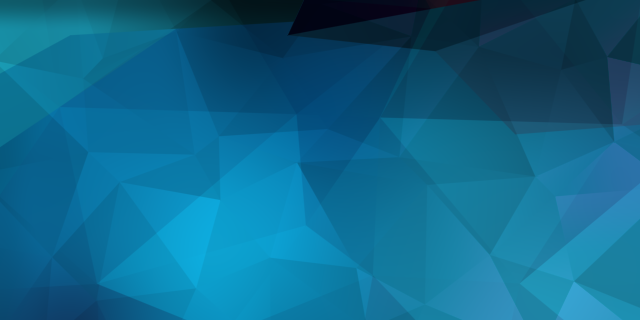
Write a Shadertoy shader that draws this background.

```glsl
vec2 hash2(vec2 p) {
    vec3 q = fract(vec3(p.xyx) * vec3(0.1031, 0.1030, 0.0973));
    q += dot(q, q.yzx + 33.33);
    return fract((q.xx + q.yz) * q.zy);
}

float glow(vec2 p, vec2 centre, float radius) {
    vec2 d = (p - centre) / radius;
    return exp(-dot(d, d));
}

// Signed distance to the line a-b, positive on its left
float side(vec2 p, vec2 a, vec2 b) {
    vec2 d = normalize(b - a);
    return d.x * (p.y - a.y) - d.y * (p.x - a.x);
}

float cover(float d) {
    float aa = 0.8 / iResolution.y;
    return smoothstep(-aa, aa, d);
}

vec2 meshVertex(vec2 cell, float seed) {
    return cell + 0.84 * (hash2(cell + seed) - 0.5);
}

// Adds one triangle: centroid, tone and coverage
void addTriangle(vec2 q, vec2 a, vec2 b, vec2 c, float tone, float scale, inout vec4 sum) {
    float d = min(side(q, a, b), min(side(q, b, c), side(q, c, a)));
    vec2 centre = (a + b + c) / 3.0;
    vec2 tilt = hash2(vec2(tone * 913.0, 7.0)) - 0.5;
    float shade = tone - 0.5 + 0.8 * dot(q - centre, tilt);
    sum += cover(d / scale) * vec4(centre, shade, 1.0);
}

// Irregular triangle mesh: centroid in xy, tone in z
vec3 facet(vec2 p, mat2 grid, float seed) {
    vec2 q = grid * p;
    float scale = sqrt(abs(determinant(grid)));
    vec4 sum = vec4(0.0);
    for (int y = -1; y <= 1; y++)
    for (int x = -1; x <= 1; x++) {
        vec2 cell = floor(q) + vec2(x, y);
        vec2 a = meshVertex(cell, seed);
        vec2 b = meshVertex(cell + vec2(1, 0), seed);
        vec2 c = meshVertex(cell + vec2(1, 1), seed);
        vec2 d = meshVertex(cell + vec2(0, 1), seed);
        vec2 tone = hash2(cell + seed + 71.0);
        // Split each quad along its shorter diagonal
        if (distance(a, c) < distance(b, d)) {
            addTriangle(q, a, b, c, tone.x, scale, sum);
            addTriangle(q, a, c, d, tone.y, scale, sum);
        } else {
            addTriangle(q, a, b, d, tone.x, scale, sum);
            addTriangle(q, b, c, d, tone.y, scale, sum);
        }
    }
    sum /= max(sum.w, 0.001);
    return vec3(inverse(grid) * sum.xy, sum.z);
}

// Soft light and shadow beneath the facets
vec3 backdrop(vec2 p) {
    vec3 col = mix(vec3(0.03, 0.43, 0.62), vec3(0.05, 0.43, 0.56), smoothstep(0.7, 1.4, p.x));
    col = mix(col, vec3(0.12, 0.52, 0.65), glow(p, vec2(1.75, 0.1), 0.5));
    col = mix(col, vec3(0.09, 0.43, 0.61), 0.8 * glow(p, vec2(1.9, 0.48), 0.22));
    col = mix(col, vec3(0.03, 0.21, 0.29), smoothstep(0.5, 0.98, p.y) * smoothstep(0.5, 0.8, p.x));
    col = mix(col, vec3(0.0, 0.28, 0.48), 0.85 * glow(p, vec2(0.98, 0.66), 0.27));
    col = mix(col, vec3(0.0, 0.16, 0.27), 0.7 * glow(p, vec2(0.78, 0.9), 0.19));
    col = mix(col, vec3(0.05, 0.62, 0.80), glow(p, vec2(0.66, 0.2), 0.34));
    col = mix(col, vec3(0.06, 0.18, 0.33), 0.9 * glow(p, vec2(0.2, -0.07), 0.24));
    return col * (0.85 + 0.15 * smoothstep(0.0, 0.12, p.x));
}

void mainImage(out vec4 fragColor, in vec2 fragCoord) {
    vec2 p = fragCoord / iResolution.y;
    p.x *= 2.0 * iResolution.y / iResolution.x;

    vec3 large = facet(p, mat2(1.9, -0.9, 0.8, 2.2), 11.0);
    vec3 small = facet(p, mat2(3.6, 1.3, -1.5, 3.9), 43.0);
    vec2 s = mix(p, 0.5 * (large.xy + small.xy), 0.35);
    vec3 col = backdrop(s);

    // Teal planes in the upper left
    vec2 peak = vec2(0.9, 0.89), notch = vec2(1.36, 0.84), valley = vec2(1.61, 0.58);
    float teal = cover(side(p, vec2(0.0, 0.54), vec2(0.55, 0.91)));
    col = mix(col, vec3(0.05, 0.47, 0.60), teal * smoothstep(0.75, 0.5, p.x));
    float crest = max(side(p, vec2(0.0, 0.77), vec2(0.22, 0.89)), side(p, vec2(0.22, 0.89), vec2(0.55, 0.91)));
    crest = min(crest, side(p, peak, vec2(0.95, 1.0)));
    vec3 crestColor = mix(vec3(0.09, 0.56, 0.65), vec3(0.01, 0.15, 0.17), smoothstep(0.2, 0.85, s.x));
    col = mix(col, crestColor * (1.0 - 0.35 * smoothstep(0.9, 1.0, p.y)), cover(crest));

    // Shadowed planes in the upper right
    float slope = min(side(p, notch, valley), side(p, valley, vec2(2.0, 0.61)));
    vec3 slopeColor = mix(vec3(0.12, 0.35, 0.47), vec3(0.05, 0.23, 0.31), smoothstep(0.6, 0.85, s.y));
    col = mix(col, slopeColor, 0.9 * cover(slope));
    float wedge = min(side(p, peak, notch), side(p, notch, vec2(1.83, 1.0)));
    wedge = min(wedge, -side(p, peak, vec2(0.95, 1.0)));
    col = mix(col, vec3(0.02, 0.16, 0.22), cover(wedge));
    float night = min(side(p, peak, vec2(1.5, 1.0)), -side(p, peak, vec2(0.95, 1.0)));
    vec3 nightColor = mix(vec3(0.0, 0.03, 0.09), vec3(0.13, 0.06, 0.11), smoothstep(1.2, 1.45, s.x));
    col = mix(col, nightColor, cover(night));

    // Facet shading, with violet tints toward the right
    float strength = mix(0.18, 0.3, smoothstep(0.5, 1.3, p.x));
    col *= 1.0 + strength * (0.6 * large.z + 0.8 * small.z);
    float violet = smoothstep(0.15, 0.5, small.z) * smoothstep(0.9, 1.6, p.x);
    col += vec3(0.07, -0.02, 0.01) * violet;
    col += vec3(-0.01, 0.02, 0.0) * large.z;
    fragColor = vec4(clamp(col, 0.0, 1.0), 1.0);
}
```
